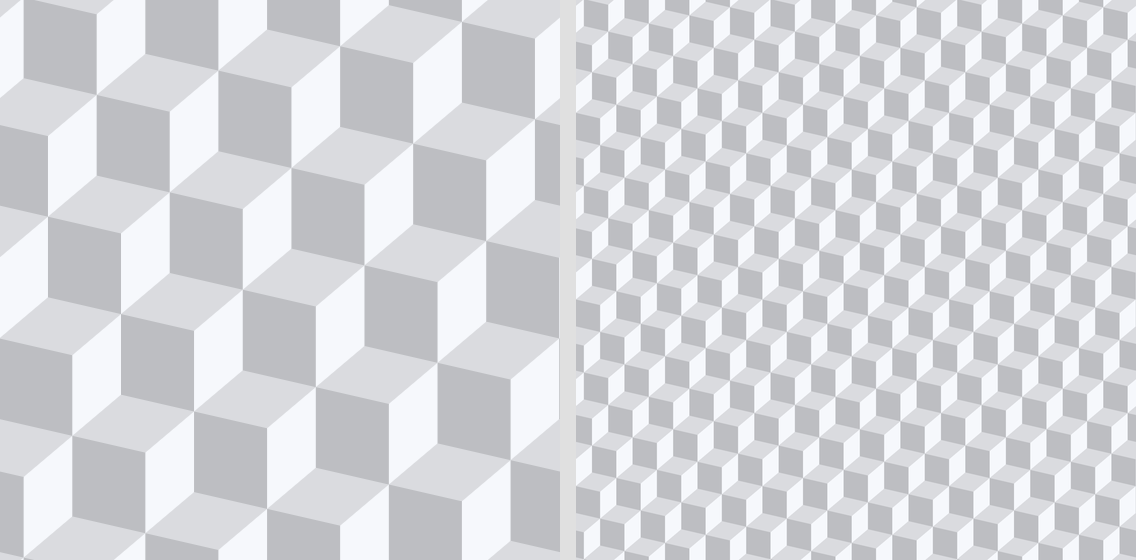
Left: one tile. Right: repeated 3 by 3.
Give the GLSL for this pattern, as a Shadertoy shader.

```glsl
// Stacked cubes in slanted projection: each repeat is a hexagon of three
// parallelogram faces. Cubes sit on an integer lattice of 23 per canvas,
// so the pattern wraps exactly on both axes.

const float CUBES = 23.0;                // lattice units per side, cubes per tile
const vec2 STEP_ROW = vec2(5.0, 1.0);    // lattice steps, determinant -CUBES
const vec2 STEP_COLUMN = vec2(3.0, -4.0);
const vec2 ORIGIN = vec2(12.97, 10.41);  // front corner of one cube

// Cube edges leaving the front corner; LEFT and DOWN are tied to the lattice.
const vec2 BACK = vec2(2.0, 1.69);
const vec2 LEFT = BACK - STEP_ROW;
const vec2 DOWN = STEP_COLUMN + LEFT;

const vec3 FRONT_COLOR = vec3(0.74, 0.745, 0.76);
const vec3 TOP_COLOR = vec3(0.853, 0.859, 0.873);
const vec3 SIDE_COLOR = vec3(0.963, 0.971, 0.987);

float cross2(vec2 a, vec2 b) {
    return a.x * b.y - a.y * b.x;
}

// Smoothed coverage of the parallelogram spanned by u and v from the origin.
float faceCoverage(vec2 p, vec2 u, vec2 v, float pixel) {
    float area = cross2(u, v);
    vec2 st = vec2(cross2(p, v), cross2(u, p)) / area;
    vec2 span = abs(area) / vec2(length(v), length(u));
    vec2 inside = (0.5 - abs(st - 0.5)) * span;
    vec2 coverage = clamp(inside / pixel + 0.5, 0.0, 1.0);
    return coverage.x * coverage.y;
}

void mainImage(out vec4 fragColor, in vec2 fragCoord) {
    vec2 p = CUBES * fragCoord / iResolution.xy - ORIGIN;
    float pixel = CUBES / min(iResolution.x, iResolution.y);

    // Nearest cube in lattice coordinates
    float det = cross2(STEP_ROW, STEP_COLUMN);
    vec2 cell = round(vec2(cross2(p, STEP_COLUMN), cross2(STEP_ROW, p)) / det);

    // Blend the faces of that cube and its neighbours
    vec3 weights = vec3(0.0);
    for (int j = -1; j <= 1; j++) {
        for (int i = -1; i <= 1; i++) {
            vec2 id = cell + vec2(i, j);
            vec2 q = p - id.x * STEP_ROW - id.y * STEP_COLUMN;
            weights += vec3(faceCoverage(q, LEFT, DOWN, pixel),
                            faceCoverage(q, LEFT, BACK, pixel),
                            faceCoverage(q, BACK, DOWN, pixel));
        }
    }
    weights /= max(weights.x + weights.y + weights.z, 1e-4);

    vec3 color = mat3(FRONT_COLOR, TOP_COLOR, SIDE_COLOR) * weights;
    fragColor = vec4(color, 1.0);
}
```
